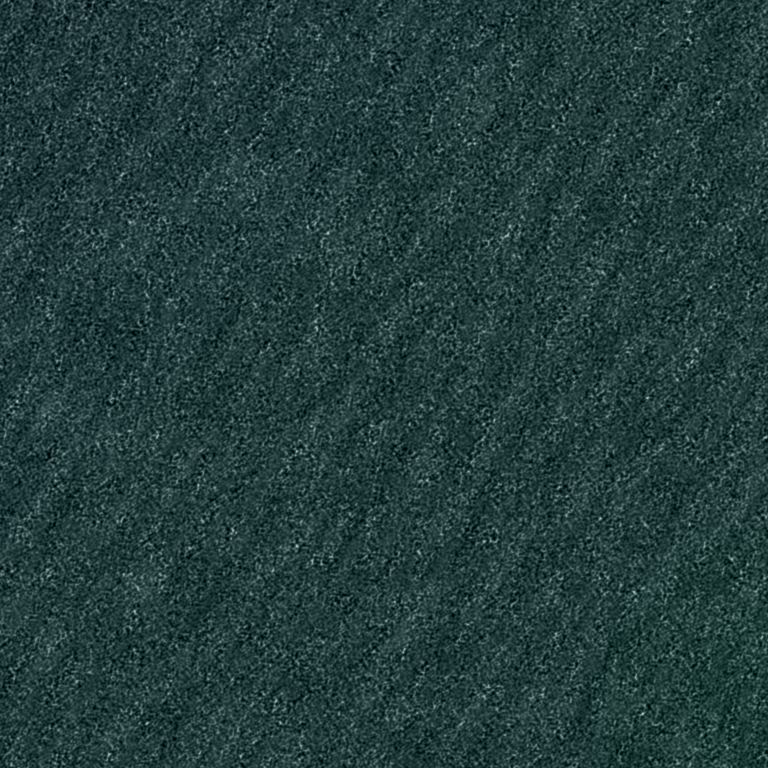
Write a Shadertoy shader that draws this texture.

```glsl
#define STREAK_ANGLE 1.03
#define STREAK_SCALE vec2(8.0, 32.0)
#define STREAK_DEPTH 1.05
#define GRAIN_SCALE vec2(135.0, 165.0)
#define GRAIN_DEPTH 2.9
#define SPECK_SCALE vec2(235.0, 265.0)
#define SPECK_DEPTH 4.2
#define CLUSTERING 0.9
#define BASE_COLOR vec3(0.136, 0.236, 0.236)
#define CONTRAST 0.053
#define GLINT 0.21

mat2 rotation(float angle) {
    float c = cos(angle), s = sin(angle);
    return mat2(c, -s, s, c);
}

float hash(ivec2 cell) {
    uvec2 q = uvec2(cell + 4096) * uvec2(1597u, 3812u);
    uint n = (q.x ^ (q.y * 2531u)) * 747796u + 28913u;
    n = (n ^ (n >> 15)) * 73856093u;
    n = (n ^ (n >> 13)) * 19349663u;
    n ^= n >> 16;
    return float(n & 65535u) / 65535.0;
}

// Slope of a randomly turned plane through one lattice corner
float cornerSlope(ivec2 cell, vec2 offset) {
    float angle = 6.2832 * hash(cell);
    return dot(vec2(cos(angle), sin(angle)), offset);
}

float gradientNoise(vec2 p) {
    ivec2 cell = ivec2(floor(p));
    vec2 f = fract(p);
    vec2 w = f * f * f * (f * (f * 6.0 - 15.0) + 10.0);
    ivec2 e = ivec2(1, 0);
    float low = mix(cornerSlope(cell, f),
                    cornerSlope(cell + e.xy, f - vec2(1.0, 0.0)), w.x);
    float high = mix(cornerSlope(cell + e.yx, f - vec2(0.0, 1.0)),
                     cornerSlope(cell + e.xx, f - vec2(1.0)), w.x);
    return mix(low, high, w.y);
}

// Narrow ridges that wander slightly and break into short pieces
float streaks(vec2 p) {
    p.y += 0.02 * gradientNoise(p * 4.0 + 40.0);
    float broad = gradientNoise(p * STREAK_SCALE);
    float narrow = gradientNoise(p * STREAK_SCALE * 1.9 + 71.0);
    float broken = gradientNoise(p * vec2(42.0, 70.0) + 19.0);
    return STREAK_DEPTH * (broad + 0.8 * narrow + 0.8 * broken);
}

// Crisp grains and smaller specks, stronger in loose clusters
float grain(vec2 p) {
    float grains = gradientNoise(rotation(0.35) * p * GRAIN_SCALE + 13.0);
    float specks = gradientNoise(rotation(-0.4) * p * SPECK_SCALE + 57.0);
    float cluster = gradientNoise(p * vec2(30.0, 55.0) + 33.0);
    float strength = 1.0 + CLUSTERING * cluster;
    return strength * (GRAIN_DEPTH * grains + SPECK_DEPTH * specks);
}

void mainImage(out vec4 fragColor, in vec2 fragCoord) {
    vec2 uv = fragCoord / iResolution.xy;
    vec2 p = fragCoord / iResolution.y;
    vec2 along = rotation(STREAK_ANGLE) * p;

    // Relief, with the brightest grains lifted into sparse glints
    float relief = streaks(along) + grain(along);
    float lit = max(relief, 0.0);
    relief += GLINT * (lit * lit - 0.4);
    vec3 color = BASE_COLOR + CONTRAST * relief;

    // Slightly bluer at the upper left, greener at the lower right
    float diagonal = uv.x - uv.y;
    color += vec3(-0.002, 0.004, -0.006) * diagonal;
    float corner = smoothstep(0.35, 0.0, distance(uv, vec2(1.0, 0.1)));
    color += vec3(-0.006, 0.008, -0.004) * corner;

    // Gentle darkening at the upper left corner
    color -= 0.015 * smoothstep(0.4, 0.0, distance(uv, vec2(0.0, 1.0)));

    fragColor = vec4(clamp(color, 0.0, 1.0), 1.0);
}
```
